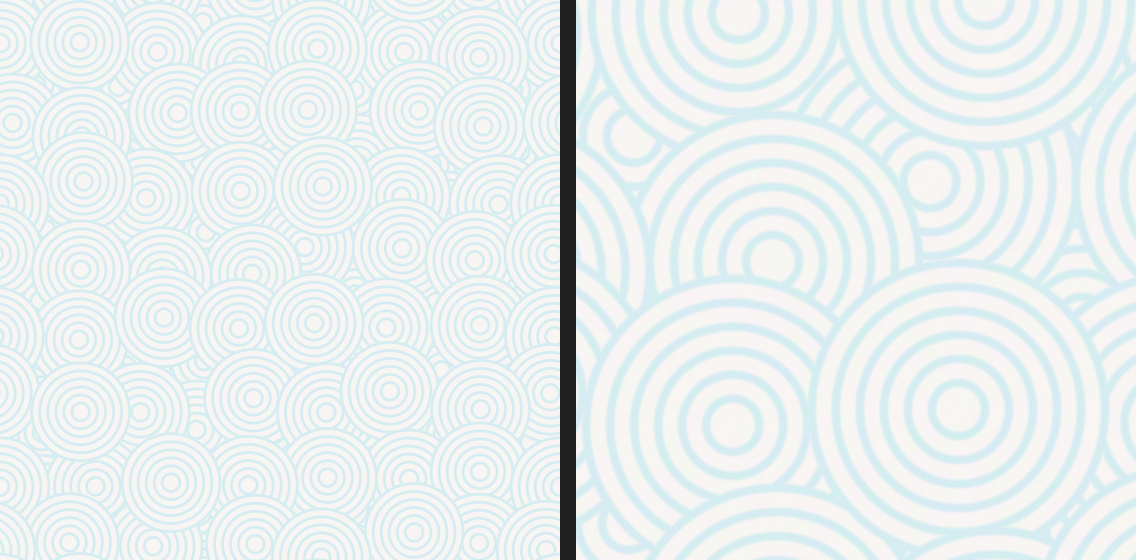
Left: the whole. Right: its middle third, enlarged.
Reproduce this pattern procedurally as a WebGL 2 fragment shader.

```glsl
#version 300 es
precision highp float;
// Overlapping discs of concentric pale blue rings on warm white paper.
// Discs sit on a jittered, repeating grid; lower rows mostly lie on top,
// and a half-cell shifted back layer fills the gaps between them.

uniform vec2 u_resolution;
out vec4 fragColor;

const vec3 PAPER = vec3(0.972, 0.961, 0.953);
const vec3 LINE = vec3(0.835, 0.927, 0.945);
const vec2 GRID = vec2(7.0, 8.0);
const float INNER_RADIUS = 0.0158;
const float RING_STEP = 0.0143;
const float LAST_RING = 5.0;
const float OUTER_RADIUS = INNER_RADIUS + LAST_RING * RING_STEP;
const float HALF_LINE = 0.0025;
const float LINE_BLUR = 0.0014;
const float BACK_RANK = -100.0;

vec3 hash3(vec2 p, float seed) {
    vec3 q = fract(vec3(p.xyx + seed * 7.3) * vec3(0.1031, 0.1030, 0.0973));
    q += dot(q, q.yxz + 33.33);
    return fract((q.xxy + q.yzz) * q.zyx);
}

float valueNoise(vec2 p) {
    vec2 cell = floor(p);
    vec2 f = fract(p);
    f = f * f * (3.0 - 2.0 * f);
    float low = mix(hash3(cell, 9.0).x, hash3(cell + vec2(1.0, 0.0), 9.0).x, f.x);
    float high = mix(hash3(cell + vec2(0.0, 1.0), 9.0).x, hash3(cell + 1.0, 9.0).x, f.x);
    return mix(low, high, f.y);
}

// Distance to the centre of a neighbouring disc, and its stacking rank.
vec2 discAt(vec2 uv, vec2 neighbour, float layer) {
    vec2 p = uv * GRID + vec2(0.5, 0.25) + 0.5 * layer;
    vec2 cell = floor(p) + neighbour;
    vec3 rnd = hash3(mod(cell, GRID), layer + 1.0);
    vec2 jitter = 2.0 * rnd.xy - 1.0;
    jitter *= vec2(0.25 * abs(jitter.x), 0.22) * (1.0 - 0.5 * layer);
    float dist = length((p - cell - 0.5 - jitter) / GRID);
    return vec2(dist, 1.25 * rnd.z - cell.y + layer * BACK_RANK);
}

// Ink of the ring nearest to a given distance from the disc centre.
float ringInk(float dist, float blur) {
    float ring = clamp(round((dist - INNER_RADIUS) / RING_STEP), 0.0, LAST_RING);
    float offset = abs(dist - INNER_RADIUS - ring * RING_STEP);
    return 1.0 - smoothstep(HALF_LINE - blur, HALF_LINE + blur, offset);
}

// Rank of the topmost disc covering the point.
float topRank(vec2 uv) {
    float top = 4.0 * BACK_RANK;
    for (int layer = 0; layer < 2; layer++)
        for (int y = -1; y <= 1; y++)
            for (int x = -1; x <= 1; x++) {
                vec2 disc = discAt(uv, vec2(x, y), float(layer));
                if (disc.x < OUTER_RADIUS) top = max(top, disc.y);
            }
    return top;
}

// Rings of the top disc, plus the soft rims of discs stacked above it.
float discInk(vec2 uv, float top, float blur) {
    float ink = 0.0;
    for (int layer = 0; layer < 2; layer++)
        for (int y = -1; y <= 1; y++)
            for (int x = -1; x <= 1; x++) {
                vec2 disc = discAt(uv, vec2(x, y), float(layer));
                if (disc.y >= top) ink = max(ink, ringInk(disc.x, blur));
            }
    return ink;
}

void main() {
    float side = min(u_resolution.x, u_resolution.y);
    vec2 uv = gl_FragCoord.xy / side;
    float blur = max(LINE_BLUR, 0.7 / side);
    float ink = discInk(uv, topRank(uv), blur);

    // Faint pink and green mottling of the paper
    float mottle = 2.0 * valueNoise(uv * 110.0) - 1.0;
    vec3 tint = vec3(0.008, -0.007, 0.009) * mottle;
    fragColor = vec4(mix(PAPER, LINE, ink) + tint, 1.0);
}
```
